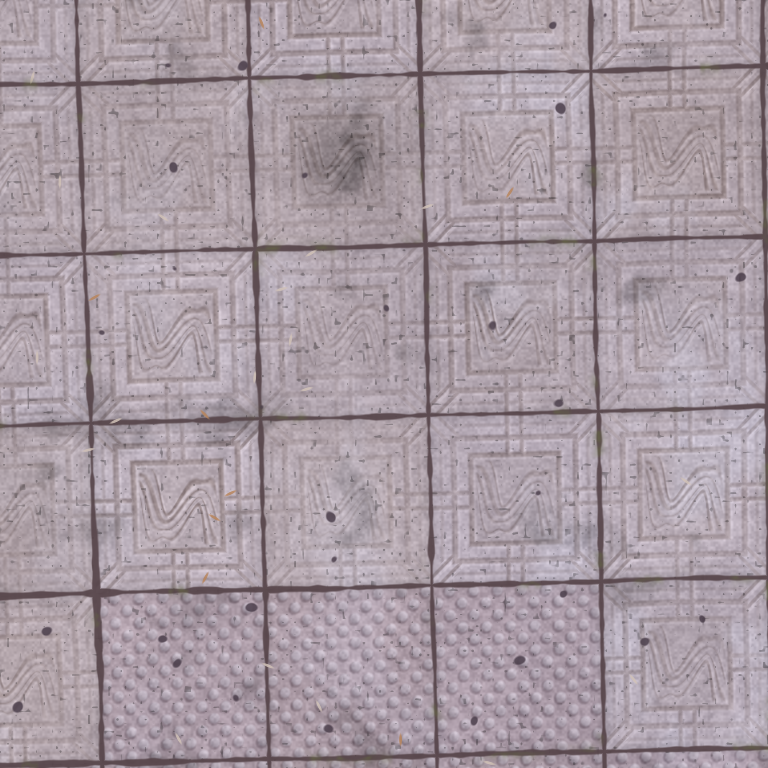
Write a WebGL 1 fragment shader that draws this texture.

```glsl
precision highp float;
uniform vec2 u_resolution;

float hash(vec2 p) {
  vec3 h = fract(p.xyx * vec3(0.1031, 0.103, 0.0973));
  h += dot(h, h.yzx + 33.33);
  return fract((h.x + h.y) * h.z);
}

float noise(vec2 p) {
  vec2 i = floor(p), f = fract(p);
  f = f * f * (3.0 - 2.0 * f);
  return mix(mix(hash(i), hash(i + vec2(1, 0)), f.x),
             mix(hash(i + vec2(0, 1)), hash(i + 1.0), f.x), f.y);
}

float fbm(vec2 p) {
  float sum = 0.0, amp = 0.53;
  for (int i = 0; i < 4; i++) {
    sum += amp * noise(p);
    p = mat2(1.6, 1.2, -1.2, 1.6) * p + 7.3;
    amp *= 0.5;
  }
  return sum;
}

float band(float d, float halfWidth, float soft) {
  return 1.0 - smoothstep(halfWidth - soft, halfWidth + soft, abs(d));
}

// Grooves of the pressed tile: square frames, mitred corners, side bars, wave
float grooves(vec2 q, float soft) {
  vec2 a = abs(q);
  float d = max(a.x, a.y), s = min(a.x, a.y);
  float g = max(band(d - 0.26, 0.015, soft), band(d - 0.36, 0.017, soft));
  float outside = smoothstep(0.36, 0.375, d);
  g = max(g, band(d - s - 0.045, 0.014, soft) * outside);
  g = max(g, band(s - 0.042, 0.013, soft) * smoothstep(0.26, 0.275, d));
  g = max(g, 0.5 * band(d - 0.435, 0.010, soft) * step(0.07, d - s));

  float x = q.x - 0.22 * q.y, phase = 16.5 * (x + 0.07);
  float slope = 1.9 * sin(phase) - 0.25;
  float f = (q.y + 0.115 * cos(phase) + 0.25 * x) / sqrt(1.0 + slope * slope);
  float wave = 0.0;
  for (int i = 0; i < 4; i++) {
    float k = float(i);
    float width = 0.007 + 0.006 * sin(9.0 * x + 1.7 * k + 1.0);
    wave = max(wave, band(f - 0.055 + 0.044 * k, max(width, 0.003), soft));
  }
  return max(g, wave * (1.0 - smoothstep(0.215, 0.235, d)));
}

// Staggered round studs: x is cover, y is side shading
vec2 studs(vec2 q, float soft) {
  vec2 result = vec2(0.0);
  for (int i = 0; i < 2; i++) {
    vec2 c = (fract(q * 7.0 + 0.5 * float(i) + 0.25) - 0.5) / 7.0;
    float cover = 1.0 - smoothstep(0.030 - soft, 0.030 + soft, length(c));
    float rim = 1.0 - smoothstep(0.034 - soft, 0.034 + soft, length(c + vec2(0.008, 0.010)));
    result += vec2(cover, dot(c, vec2(0.6, 0.8)) * 28.0 * cover - rim * (1.0 - cover));
  }
  return result;
}

void main() {
  vec2 p = gl_FragCoord.xy / u_resolution;
  p.y = 1.0 - p.y;
  float pixel = 1.0 / min(u_resolution.x, u_resolution.y);
  float soft = max(0.009, 4.5 * pixel);

  // Slightly skewed paving grid
  vec2 grid = vec2((p.x - 0.099 - 0.035 * p.y) / (0.2233 - 0.0059 * p.y),
                   (p.y - 0.1107 + 0.0247 * p.x) / 0.2217);
  grid += 0.012 * (vec2(noise(p * 9.0), noise(p * 9.0 + 40.0)) - 0.5);
  vec2 tile = floor(grid);
  vec2 q = (fract(grid) - 0.5) * vec2(1, -1);
  float tone = hash(tile + 31.0), wear = hash(tile + 57.0);

  // Stone: mottling, per-tile tone and pale bleached patches
  float mottle = fbm(p * 6.0 + 3.0);
  vec3 col = mix(vec3(0.685, 0.628, 0.645), vec3(0.715, 0.67, 0.715), clamp(0.6 * tone + 0.5 * p.x * p.y + 0.2 * p.y, 0.0, 1.0));
  col += 0.10 * (mottle - 0.5) + 0.07 * (fbm(p * 38.0) - 0.5);
  float bleach = smoothstep(0.48, 0.72, fbm(p * vec2(11, 8) + 12.0)) * (0.25 + 0.5 * p.x);
  col = mix(col, vec3(0.77, 0.75, 0.81), bleach * 0.75);

  bool studded = (tile.y == 3.0 && tile.x >= 0.0 && tile.x <= 2.0) || tile.y > 3.0;
  if (studded) {
    vec2 s = studs(q, soft);
    col *= vec3(0.97, 0.94, 0.95);
    col = mix(col, vec3(0.72, 0.69, 0.74), 0.6 * s.x) + 0.13 * s.y;
  } else {
    float g = grooves(q, soft);
    float lit = grooves(q + vec2(-0.014, 0.014), soft) - g;
    float depth = (0.5 + 0.5 * wear) * (0.55 + 0.8 * noise(p * 17.0));
    float rim = max(abs(q.x), abs(q.y));
    col += vec3(0.025, 0.028, 0.038) * depth * smoothstep(0.26, 0.29, rim);
    col = mix(col, col * vec3(0.91, 0.89, 0.87), g * depth);
    col += 0.06 * lit * depth;
  }

  // Dirt stains and fine grit
  float stain = exp(-90.0 * dot(p - vec2(0.445, 0.2), p - vec2(0.445, 0.2)) * 3.0);
  stain = stain * 0.75 + 0.6 * smoothstep(0.62, 0.8, fbm(p * 13.0 + 80.0));
  col *= 1.0 - 0.24 * stain * (0.6 + 0.8 * noise(p * 60.0));
  col += 0.085 * (noise(p * 300.0) - 0.5) + 0.06 * (noise(p * 150.0 + 9.0) - 0.5);
  col *= 1.0 - 0.28 * smoothstep(0.83, 0.98, noise(p * 190.0 + 70.0));

  // Uneven dark joints with grimy edges
  float edge = 0.5 - max(abs(q.x), abs(q.y));
  float ragged = edge + 0.010 * (noise(p * 75.0) - 0.5);
  float joint = 0.007 + 0.011 * noise(p * 11.0 + 5.0) * noise(p * 35.0);
  joint += 0.010 * smoothstep(0.55, 0.8, noise(p * 22.0 + 90.0)) * (1.0 - p.x);
  col *= 1.0 - 0.14 * exp(-edge * 38.0);
  col = mix(col, vec3(0.34, 0.27, 0.29), 0.92 * (1.0 - smoothstep(joint - soft * 0.5, joint + soft, ragged)));

  // Scattered dark spots and pale dry flecks
  for (int i = 0; i < 2; i++) {
    float layer = float(i);
    vec2 cell = floor(p * 10.0 + 0.37 * layer);
    vec2 seed = cell + 100.0 * layer;
    vec2 c = fract(p * 10.0 + 0.37 * layer) - 0.2 - 0.6 * vec2(hash(seed + 11.0), hash(seed + 23.0));
    float kind = hash(seed + 71.0), turn = 6.28 * hash(seed + 47.0);
    c = mat2(cos(turn), sin(turn), -sin(turn), cos(turn)) * c;
    float blur = max(0.018, 10.0 * pixel);
    float radius = 0.025 + 0.05 * hash(seed + 5.0);
    float spot = 1.0 - smoothstep(radius - blur, radius + blur, length(c * vec2(1, 1.25)) + 0.03 * (noise(p * 120.0) - 0.5));
    float fleck = 1.0 - smoothstep(0.045 - blur, 0.045 + blur, length(c * vec2(0.6, 2.6)));
    col = mix(col, vec3(0.29, 0.24, 0.29), 0.85 * spot * step(kind, 0.14));
    vec3 straw = mix(vec3(0.82, 0.76, 0.72), vec3(0.72, 0.52, 0.36), step(0.93, kind));
    col = mix(col, straw, 0.85 * fleck * step(0.85, kind));
  }

  // Weed tufts rooted in a few joints
  float tuft = smoothstep(0.70, 0.82, noise(p * 26.0 + 17.0)) * exp(-edge * 45.0);
  col = mix(col, vec3(0.40, 0.43, 0.25), 0.6 * tuft * noise(p * 140.0));

  gl_FragColor = vec4(clamp(col, 0.0, 1.0), 1.0);
}
```
